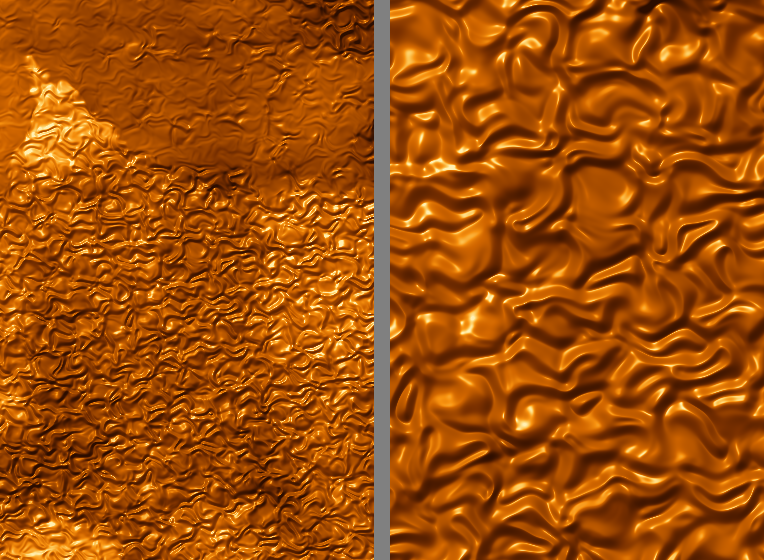
Left: the whole. Right: its middle third, enlarged.
Give the GLSL for this texture, as a Shadertoy shader.

```glsl
// Crumpled amber foil: a folded, warped gradient-noise relief is lit from the
// upper left, with sharp glints. Large soft masks set where the sheet is
// smooth, rough, bright or shaded; an amber ramp then colours the tone.

vec2 hashGradient(vec2 cell) {
    float angle = 6.2832 * fract(sin(dot(cell, vec2(127.1, 311.7))) * 43758.5);
    return vec2(cos(angle), sin(angle));
}

float gradientNoise(vec2 p) {
    vec2 i = floor(p), f = p - i;
    vec2 u = f * f * f * (f * (f * 6.0 - 15.0) + 10.0);
    float a = dot(hashGradient(i), f);
    float b = dot(hashGradient(i + vec2(1, 0)), f - vec2(1, 0));
    float c = dot(hashGradient(i + vec2(0, 1)), f - vec2(0, 1));
    float d = dot(hashGradient(i + vec2(1, 1)), f - vec2(1, 1));
    return mix(mix(a, b, u.x), mix(c, d, u.x), u.y);
}

// Bubbles and wiry ridges: noise folded by a sine, over broader dents
float foilHeight(vec2 p) {
    vec2 warp = vec2(gradientNoise(p * 34.0), gradientNoise(p * 34.0 + 71.3));
    vec2 q = p * vec2(43.0, 55.0) + 0.9 * warp;
    float dents = gradientNoise(q * 0.5 + 13.7);
    float bubbles = gradientNoise(q);
    return 0.27 * sin(6.0 * bubbles + 3.0 * dents) + 0.5 * dents
         + 0.12 * gradientNoise(q * 2.1 + 5.2);
}

// Soft elliptical spot
float spot(vec2 p, vec2 centre, vec2 radius) {
    vec2 d = (p - centre) / radius;
    return exp(-dot(d, d));
}

vec3 amberRamp(float tone) {
    vec3 stops[8] = vec3[8](
        vec3(0.17, 0.05, 0.00), vec3(0.33, 0.12, 0.00),
        vec3(0.48, 0.19, 0.00), vec3(0.64, 0.29, 0.00),
        vec3(0.82, 0.40, 0.00), vec3(0.97, 0.57, 0.06),
        vec3(0.99, 0.79, 0.36), vec3(1.00, 0.94, 0.70));
    float t = clamp(tone / 0.16, 0.0, 6.999);
    int i = int(t);
    return mix(stops[i], stops[i + 1], fract(t));
}

void mainImage(out vec4 fragColor, in vec2 fragCoord) {
    vec2 p = fragCoord / iResolution.y;
    p.x += 0.334 - 0.5 * iResolution.x / iResolution.y;

    // Ragged coordinates for the region borders
    vec2 w = p + 0.035 * vec2(gradientNoise(p * 13.0), gradientNoise(p * 13.0 + 40.0))
               + 0.018 * vec2(gradientNoise(p * 45.0 + 9.0), gradientNoise(p * 45.0 + 60.0));

    // Rough sheet below a bent fold; smooth sheet above and at the upper left
    float fold = max(0.94 - 0.85 * w.x, 0.827 - 0.39 * w.x);
    fold = mix(fold, 0.66, smoothstep(0.46, 0.52, w.x));
    float rough = smoothstep(-0.008, 0.008, fold - w.y);
    float leftEdge = smoothstep(-0.006, 0.008, w.x - 0.15 * (w.y - 0.66) - 0.022);
    rough *= max(leftEdge, 1.0 - smoothstep(0.6, 0.68, w.y));

    // Bright wedge at the upper left and bright flank on the right
    float wedge = rough * smoothstep(-0.01, 0.045, w.y - 0.655 - 0.28 * w.x)
                * (1.0 - smoothstep(0.22, 0.26, w.x));
    float flank = rough * smoothstep(0.44, 0.5, w.x) * smoothstep(0.12, 0.55, w.y);
    float corner = spot(w, vec2(0.1, 0.0), vec2(0.13, 0.065));
    corner = smoothstep(0.3, 0.6, corner);

    // Broad light and shade
    float base = mix(0.45, 0.47, rough) + 0.12 * gradientNoise(p * 6.0 + 3.0)
               + 0.10 * gradientNoise(p * vec2(14.0, 19.0) + 8.0);
    base += 0.27 * wedge + 0.12 * flank + 0.25 * corner;
    base += 0.15 * spot(w, vec2(0.0, 0.85), vec2(0.09, 0.25));
    base += 0.22 * spot(w, vec2(0.0, 0.28), vec2(0.04, 0.035));
    base += 0.14 * spot(w, vec2(0.0, 0.45), vec2(0.05, 0.09));
    base += 0.10 * spot(w, vec2(0.08, 0.58), vec2(0.1, 0.08));
    base += 0.12 * spot(w, vec2(0.4, 0.05), vec2(0.1, 0.05));
    base += 0.06 * spot(w, vec2(0.55, 0.8), vec2(0.12, 0.12));
    base -= 0.13 * spot(w, vec2(0.4, 0.69), vec2(0.14, 0.03));
    base -= 0.14 * spot(w, vec2(0.47, 0.13), vec2(0.06, 0.09));
    base -= 0.09 * spot(w, vec2(0.08, 0.17), vec2(0.16, 0.08));
    base -= 0.07 * spot(w, vec2(0.25, 0.27), vec2(0.2, 0.1));
    float darkCorner = spot(w, vec2(0.64, 0.98), vec2(0.14, 0.07))
                     + spot(w, vec2(0.68, 0.74), vec2(0.04, 0.1));
    base -= 0.2 * darkCorner;

    // Relief strength: only shallow, scattered dents on the smooth sheet
    float dentShare = smoothstep(-0.15, 0.4, gradientNoise(p * 17.0 + 22.0));
    float calm = 0.16 + dentShare * mix(0.25, 0.6, smoothstep(0.1, 0.5, p.x));
    float relief = mix(calm + 0.6 * darkCorner, 1.25, rough);
    relief *= 1.0 - 0.3 * wedge - 0.3 * corner;

    // Surface normal by central differences
    float e = 0.0013;
    vec2 slope = vec2(foilHeight(p + vec2(e, 0)) - foilHeight(p - vec2(e, 0)),
                      foilHeight(p + vec2(0, e)) - foilHeight(p - vec2(0, e)));
    vec3 normal = normalize(vec3(-slope * relief / (2.0 * e * 48.0), 1.0));

    // Diffuse light, dark steep walls and small glints
    float tone = base + 0.28 * dot(normal.xy, vec2(-0.42, 0.91));
    tone -= 0.20 * (1.0 - normal.z) - 0.035 * rough;
    float facing = max(dot(normal, normalize(vec3(-0.35, 0.75, 0.75))), 0.0);
    float glint = pow(facing, 26.0) * smoothstep(0.2, 0.6, relief);
    tone += glint * (0.34 + 0.25 * flank + 0.4 * gradientNoise(p * 22.0 + 31.0));

    fragColor = vec4(amberRamp(tone), 1.0);
}
```
